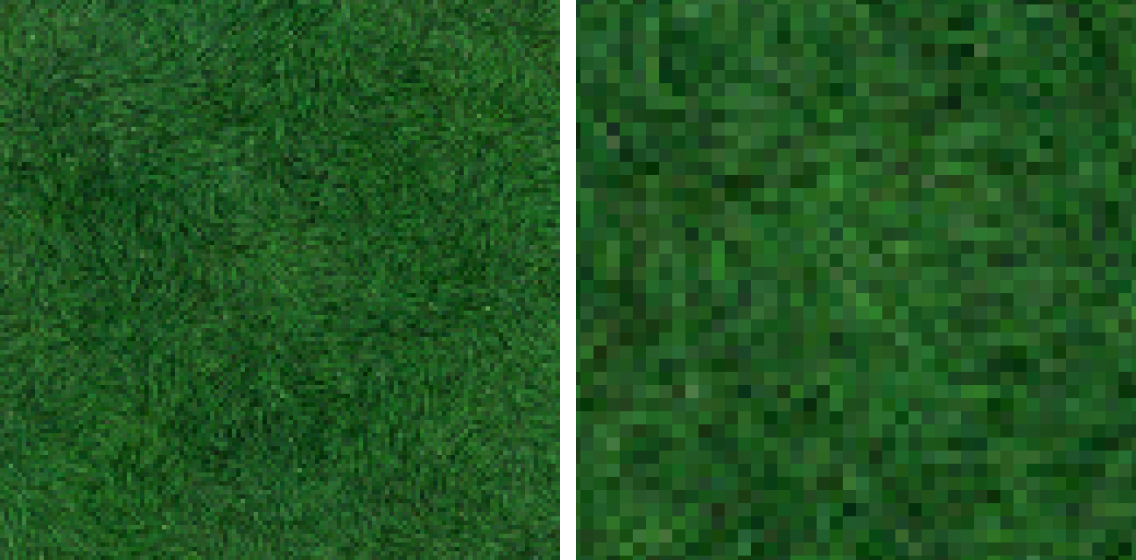
Left: the whole. Right: its middle third, enlarged.
Give the GLSL for this texture, as a WebGL 2 fragment shader.

```glsl
#version 300 es
precision highp float;

uniform vec2 u_resolution;
out vec4 fragColor;

// Integer hash: three independent values in 0..1
vec3 hash3(ivec2 cell, int seed) {
    uvec3 v = uvec3(ivec3(cell + 4096, seed)) * 1664525u + 1013904223u;
    v.x += v.y * v.z;
    v.y += v.z * v.x;
    v.z += v.x * v.y;
    v ^= v >> 16u;
    v.x += v.y * v.z;
    v.y += v.z * v.x;
    v.z += v.x * v.y;
    return vec3(v >> 8u) / 16777216.0;
}

// Smooth noise, centred on zero
vec3 valueNoise(vec2 p, int seed) {
    ivec2 i = ivec2(floor(p));
    vec2 f = fract(p);
    f = f * f * (3.0 - 2.0 * f);
    vec3 low = mix(hash3(i, seed), hash3(i + ivec2(1, 0), seed), f.x);
    vec3 high = mix(hash3(i + ivec2(0, 1), seed), hash3(i + ivec2(1, 1), seed), f.x);
    return mix(low, high, f.y) - 0.5;
}

// Bell-shaped grain with unit deviation
vec3 grain(ivec2 cell) {
    return (hash3(cell, 1) + hash3(cell, 2) - 1.0) * 2.45;
}

vec3 turfColor(ivec2 cell) {
    vec2 uv = (vec2(cell) + 0.5) / 128.0;

    // Broad patches of light, wash and hue, with a darker hollow
    vec3 patches = vec3(0.0);
    float scale = 3.0;
    float weight = 1.5;
    for (int octave = 0; octave < 4; octave++) {
        patches += weight * valueNoise(uv * scale + 0.37, 10 + octave);
        scale *= 2.3;
        weight *= 0.75;
    }
    vec2 hollow = uv - vec2(0.68, 0.66);
    patches.xy -= 0.8 * exp(-9.0 * dot(hollow, hollow)) - 0.15;

    // Short blades: each cell leans on a neighbour along the local direction
    float angle = 2.3 + 5.0 * valueNoise(uv * 7.0, 20).x;
    ivec2 lean = ivec2(round(vec2(cos(angle), sin(angle))));
    vec3 blades = 0.88 * grain(cell) + 0.47 * grain(cell + lean);

    vec3 tone = 0.85 * blades + 0.7 * patches;
    vec3 color = vec3(0.127, 0.335, 0.132);
    color += tone.x * vec3(0.037, 0.069, 0.034);
    color += tone.y * vec3(0.026, 0.0, 0.026);
    color += tone.z * vec3(0.014, 0.0, -0.014);

    // Rare pale flecks
    float fleck = step(0.996, hash3(cell, 30).x);
    color += fleck * vec3(0.15, 0.13, 0.12);
    return clamp(color, vec3(0.015, 0.08, 0.015), vec3(1.0));
}

void main() {
    // Square cells, box-filtered across their borders
    float pixel = 128.0 / min(u_resolution.x, u_resolution.y);
    vec2 p = gl_FragCoord.xy * pixel;
    vec2 corner = floor(p - 0.5 * pixel);
    vec2 cover = clamp((p + 0.5 * pixel - corner - 1.0) / pixel, 0.0, 1.0);
    ivec2 cell = ivec2(corner);
    vec3 low = mix(turfColor(cell), turfColor(cell + ivec2(1, 0)), cover.x);
    vec3 high = mix(turfColor(cell + ivec2(0, 1)), turfColor(cell + ivec2(1, 1)), cover.x);
    fragColor = vec4(mix(low, high, cover.y), 1.0);
}
```
